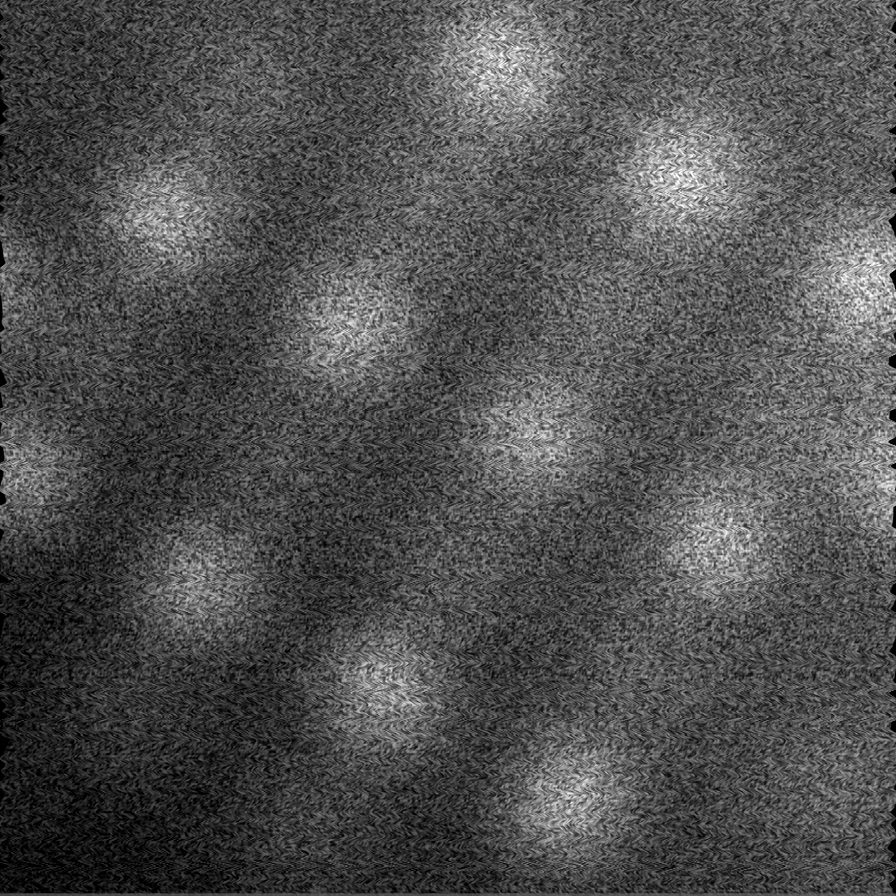
A three.js fragment shader for this pattern:

```glsl
varying vec2 vUv;

#define ORIGIN vec2(0.596, 0.516)
#define STEP_A vec2(0.205, -0.120)
#define STEP_B vec2(-0.1667, -0.288)
#define BRIGHT_SPOT vec2(0.36, 0.051)
#define FAINT_SPOT vec2(0.12, 0.062)
#define GRAIN_SCALE vec2(350.0, 480.0)
#define GRAIN_GAIN 0.29
#define JITTER_ROWS 150.0
#define JITTER_WIDTH 0.021

float hash(vec2 p) {
  vec3 q = fract(p.xyx * 0.1031);
  q += dot(q, q.yzx + 33.33);
  return fract((q.x + q.y) * q.z);
}

float valueNoise(vec2 p) {
  vec2 cell = floor(p);
  vec2 f = fract(p);
  f *= f * (3.0 - 2.0 * f);
  return mix(mix(hash(cell), hash(cell + vec2(1.0, 0.0)), f.x),
             mix(hash(cell + vec2(0.0, 1.0)), hash(cell + 1.0), f.x), f.y);
}

// Uneven light, darkest at the lower left
float backdrop(vec2 p) {
  return mix(mix(0.03, 0.26, p.x), mix(0.22, 0.38, p.x), p.y);
}

// Slanted lattice: bright spots with faint ones halfway between rows
float spots(vec2 p) {
  float light = 0.0;
  for (int row = -2; row <= 3; row++) {
    float halfStep = float(row);
    vec2 spot = mix(BRIGHT_SPOT, FAINT_SPOT, mod(halfStep, 2.0));
    for (int column = -2; column <= 2; column++) {
      float along = float(column);
      vec2 center = ORIGIN + along * STEP_A + 0.5 * halfStep * STEP_B;
      vec2 inside = step(vec2(0.0), center) * step(center, vec2(1.0));
      vec2 d = p - center;
      d.x -= floor(d.x + 0.5); // glow wraps around the sides
      float strength = spot.x * (0.9 + 0.2 * hash(vec2(along, halfStep) + 17.0));
      light += inside.x * inside.y * strength
             * exp(-0.5 * dot(d, d) / (spot.y * spot.y));
    }
  }
  return light;
}

void main() {
  // Sideways shift of the scan rows
  float shift = (valueNoise(vec2(3.5, vUv.y * JITTER_ROWS)) - 0.5) * JITTER_WIDTH;
  vec2 p = vec2(vUv.x + shift, vUv.y);
  float value = backdrop(p) + spots(p);

  // Grain, stronger in the light
  float grain = valueNoise(p * GRAIN_SCALE + 40.0)
              + valueNoise(p * GRAIN_SCALE.yx * 1.1 + 900.0) - 1.0;
  value += grain * GRAIN_GAIN * (0.55 + 1.6 * value);

  // Ragged dark sides and a thin pale bottom line
  float edge = min(p.x, 1.0 - p.x);
  value *= smoothstep(-0.001, 0.001, edge);
  value = mix(value, 0.38, 0.7 * (1.0 - smoothstep(0.002, 0.004, vUv.y)));

  gl_FragColor = vec4(vec3(clamp(value, 0.0, 1.0)), 1.0);
}
```
